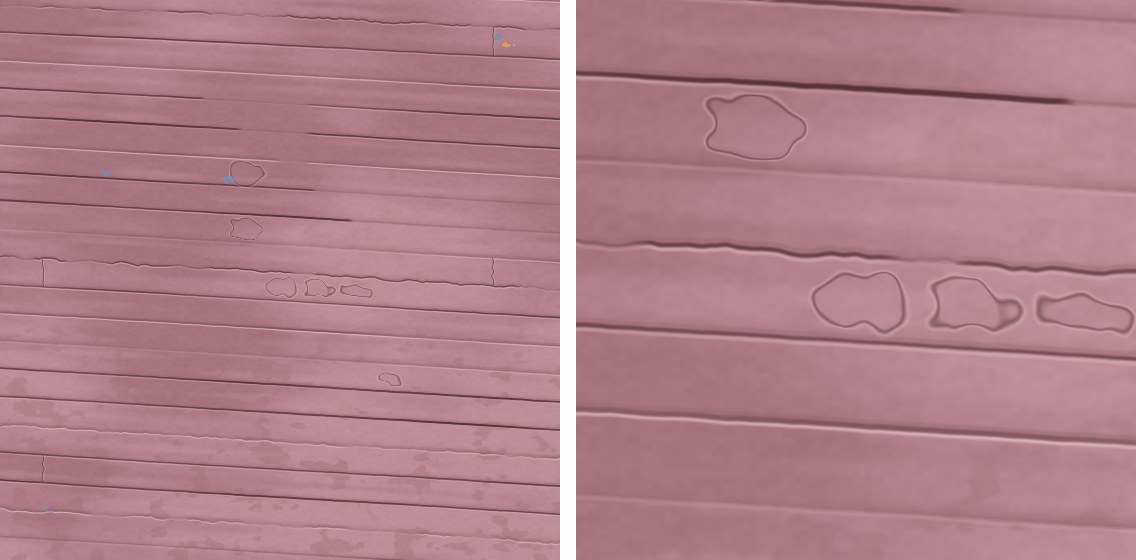
Left: the whole. Right: its middle third, enlarged.
This texture is drawn by a three.js fragment shader. Its source:

```glsl
// Weathered, rose-painted boards in about twenty slightly tilted rows.
// Seams are distance lines with a dark groove and a pale lip, broken up by
// noise; butt joints, paint blisters and chips sit in board coordinates.
#define PITCH 0.0501
#define TOP_OFFSET 0.0065
#define GROOVE 0.0014
#define LIP 0.0011
#define SOFT 0.0011
#define ROSE vec3(0.70, 0.50, 0.55)
#define PALE vec3(0.745, 0.555, 0.60)
#define SHADE vec3(0.64, 0.44, 0.48)
#define GLINT vec3(0.87, 0.72, 0.75)
#define SEAM vec3(0.31, 0.17, 0.19)
#define BLUE vec3(0.43, 0.56, 0.72)
#define YELLOW vec3(0.85, 0.72, 0.30)

varying vec2 vUv;

float hash(vec2 p) {
  return fract(sin(dot(p, vec2(127.1, 311.7))) * 43758.55);
}

float noise(vec2 p) {
  vec2 i = floor(p), f = fract(p);
  f = f * f * (3.0 - 2.0 * f);
  return mix(mix(hash(i), hash(i + vec2(1.0, 0.0)), f.x),
             mix(hash(i + vec2(0.0, 1.0)), hash(i + 1.0), f.x), f.y);
}

float fbm(vec2 p) {
  return 0.55 * noise(p) + 0.3 * noise(p * 2.1 + 7.0) + 0.15 * noise(p * 4.3 + 19.0);
}

float stroke(float d, float halfWidth) {
  return 1.0 - smoothstep(halfWidth - SOFT, halfWidth + SOFT, abs(d));
}

// 1 when a and b name the same row
float same(float a, float b) { return step(abs(a - b), 0.25); }

// How much of seam "row" shows at x: staggered ends, faint rows, dashes
float seamPresence(float row, float x, float rough) {
  float show = 0.7 + 0.3 * noise(vec2(x * 5.0, row * 3.7));
  float staggered = step(2.5, row) * step(row, 7.5);
  float end = 0.36 + 0.066 * (row - 3.0);
  float resume = row < 5.5 ? 0.56 : 1.1;
  float gap = smoothstep(end - 0.005, end + 0.01, x) * (1.0 - smoothstep(resume - 0.02, resume, x));
  show *= 1.0 - 0.85 * staggered * gap;
  float faint = same(row, 8.0) + same(row, 12.0) + same(row, 19.0);
  show *= 1.0 - faint * (0.75 - 0.55 * smoothstep(0.55, 0.85, x));
  float dashes = smoothstep(0.25, 0.5, noise(vec2(x * 22.0, row * 5.3)));
  return show * mix(1.0, dashes, rough * 0.75);
}

vec3 paint(vec2 p, float s) {
  float board = floor(s), across = fract(s);
  float tone = fbm(p * vec2(3.0, 4.5) + 3.0);
  float streak = noise(vec2(p.x * 5.0, s * 4.0));
  float light = tone + 0.22 * (streak - 0.5) + 0.14 * (hash(vec2(board, 4.0)) - 0.5);
  light += 0.12 * smoothstep(0.35, 0.8, p.y) - 0.06;
  vec3 c = mix(ROSE, PALE, smoothstep(0.40, 0.66, light));
  c = mix(c, SHADE, 0.8 * (1.0 - smoothstep(0.24, 0.42, light)));
  float stain = smoothstep(0.60, 0.70, fbm(p * vec2(28.0, 42.0)));
  c = mix(c, SHADE, stain * (0.12 + 0.3 * smoothstep(0.5, 0.7, p.y)));
  c = mix(c, SHADE, 0.35 * smoothstep(0.72, 1.0, across));
  float grain = noise(p * 260.0) + noise(p * vec2(90.0, 190.0)) - 1.0;
  return c + 0.018 * grain;
}

void main() {
  vec2 p = vec2(vUv.x, 1.0 - vUv.y); // y runs down the boards
  float slope = 0.046 + 0.014 * smoothstep(0.0, 0.3, p.y);
  float bow = 0.0016 * (noise(vec2(p.x * 4.0, p.y * 6.0)) - 0.5);
  float s = (p.y - TOP_OFFSET - slope * p.x + bow) / PITCH;
  float board = floor(s), row = floor(s + 0.5);
  vec3 color = paint(p, s);

  // Seams: every third row is mostly a pale lip, every ninth is ragged
  float lipRow = same(mod(row + 2.0 * step(11.5, row), 3.0), 2.0);
  float rough = max(same(mod(row, 9.0), 0.0), same(row, 15.0));
  float ragged = noise(vec2(p.x * 45.0, row * 9.1)) + 0.5 * noise(vec2(p.x * 130.0, row)) - 0.75;
  float d = (s - row) * PITCH + ragged * mix(0.0007, 0.005, rough);
  float show = seamPresence(row, p.x, rough);
  float wear = noise(vec2(p.x * 3.5, row * 7.3));
  float dark = mix(0.65 + 0.4 * wear, 0.15 + 0.5 * smoothstep(0.55, 0.9, wear), lipRow);
  float lip = mix(0.75 - 0.5 * wear, 0.9, lipRow);
  color = mix(color, SHADE * 0.88, 0.4 * show * stroke(d + 0.001, 0.0038));
  color = mix(color, GLINT, lip * show * stroke(d - 0.0021, LIP));
  color = mix(color, SEAM, min(dark, 1.0) * show * stroke(d + 0.0006, GROOVE * (0.7 + 0.6 * wear)));

  // Butt joints across single boards
  float jointed = max(same(mod(board, 8.0), 0.0), same(board, 9.0));
  float jd = p.x - (board < 8.5 ? 0.88 : 0.077) + 0.004 * (noise(vec2(s * 6.0, board)) - 0.5);
  color = mix(color, GLINT, 0.4 * jointed * stroke(jd - 0.002, 0.0008));
  color = mix(color, SEAM, 0.6 * jointed * stroke(jd, 0.0008));

  // Blisters: wobbly outlines with a lit lower rim
  for (int i = 0; i < 6; i++) {
    float k = float(i);
    vec2 c = vec2(0.44 + 0.065 * max(k - 1.0, 0.0), 5.5 + 2.0 * min(k, 2.0) + 3.0 * step(4.5, k));
    vec2 q = vec2(p.x - c.x, (s - c.y) * PITCH);
    vec2 radius = vec2(0.029 - 0.002 * k, 0.021 - 0.0025 * k);
    float wobble = 0.011 * (noise(q * 75.0 + k * 13.0) - 0.5);
    float rim = (length(q / radius) - 1.0) * radius.y + wobble;
    color = mix(color, GLINT, 0.35 * stroke(rim - 0.0018, 0.0008));
    color = mix(color, SEAM, 0.5 * stroke(rim, 0.0007));
  }

  // Chips showing older coats, blue with one yellow
  for (int i = 0; i < 5; i++) {
    float k = float(i), last = step(3.5, k);
    vec2 c = vec2(0.89 * pow(0.46, k), 0.3 + 5.5 * min(k, 1.0) + 12.2 * step(2.5, k));
    c = mix(c, vec2(0.908, 0.6), last);
    vec2 q = vec2(p.x - c.x, (s - c.y) * PITCH);
    float chip = length(q * vec2(0.7, 1.1)) - 0.007 + 0.011 * (noise(q * 190.0 + k * 5.0) - 0.3);
    color = mix(color, mix(BLUE, YELLOW, last), 0.75 * (1.0 - smoothstep(-SOFT, SOFT, chip)));
  }
  gl_FragColor = vec4(color, 1.0);
}
```
